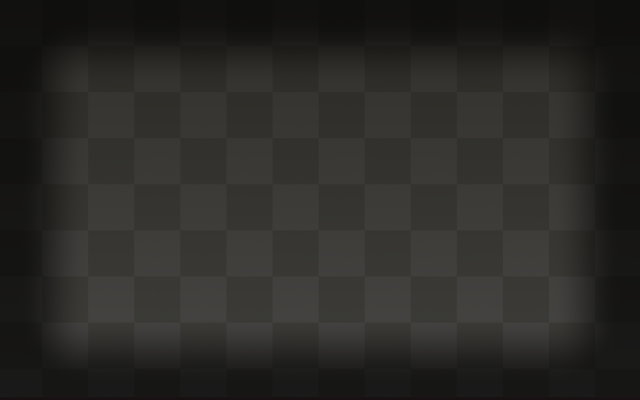
Write a Shadertoy shader that draws this pattern.

```glsl
// Dim charcoal checkerboard with a vertical gradient and a soft rounded vignette.

// Lengths are fractions of the canvas height.
const float CELL = 0.1152;              // side of one square
const float COLUMN_SHIFT = 0.0035;      // grid offset left of centre
const vec3 TOP_COLOR = vec3(0.188, 0.184, 0.167);
const vec3 BOTTOM_COLOR = vec3(0.282, 0.279, 0.272);
const vec3 DARK_TINT = vec3(0.875, 0.875, 0.855);
const vec2 FRAME_CENTER = vec2(0.0, 0.498);
const float FRAME_MARGIN = 0.05;        // left and right inset
const float FRAME_HALF_HEIGHT = 0.456;
const float FRAME_RADIUS = 0.17;
const float FRAME_FADE = 0.17;          // width of the shadow ramp
const float SHADOW_LEVEL = 0.36;        // brightness outside the frame
const vec3 STRIP_COLOR = vec3(0.095, 0.065, 0.08);
const float STRIP_HEIGHT = 0.007;
const float GRAIN = 0.006;
const float GRAIN_DENSITY = 320.0;

float hash(vec2 p) {
    vec3 q = fract(vec3(p.xyx) * 0.1031);
    q += dot(q, q.yzx + 33.33);
    return fract((q.x + q.y) * q.z);
}

float roundedBox(vec2 p, vec2 halfSize, float radius) {
    vec2 q = abs(p) - halfSize + radius;
    return length(max(q, 0.0)) + min(max(q.x, q.y), 0.0) - radius;
}

// Antialiased square waves: +1 on even cells, -1 on odd cells.
vec2 squareWave(vec2 q, float blur) {
    vec2 ramp = abs(mod(q - 0.5, 2.0) - 1.0) - 0.5;
    return clamp(2.0 * ramp / blur, -1.0, 1.0);
}

void mainImage(out vec4 fragColor, in vec2 fragCoord) {
    float pixel = 1.0 / iResolution.y;
    float aspect = iResolution.x * pixel;
    vec2 p = vec2(fragCoord.x * pixel - 0.5 * aspect, fragCoord.y * pixel);

    // Checkerboard, with rows counted down from the top edge
    vec2 grid = vec2(p.x + COLUMN_SHIFT, 1.0 - p.y) / CELL;
    vec2 wave = squareWave(grid, pixel / CELL);
    float dark = 0.5 + 0.5 * wave.x * wave.y;
    vec3 color = mix(BOTTOM_COLOR, TOP_COLOR, p.y);
    color *= mix(vec3(1.0), DARK_TINT, dark);

    // Fine surface grain
    color *= 1.0 + GRAIN * (hash(floor(p * GRAIN_DENSITY)) - 0.5);

    // Shadow fading inward from a rounded frame
    vec2 halfSize = vec2(0.5 * aspect - FRAME_MARGIN, FRAME_HALF_HEIGHT);
    float inset = -roundedBox(p - FRAME_CENTER, halfSize, FRAME_RADIUS);
    color *= mix(SHADOW_LEVEL, 1.0, smoothstep(0.0, FRAME_FADE, inset));

    // Thin strip along the bottom edge
    float strip = clamp((STRIP_HEIGHT - p.y) / pixel + 0.5, 0.0, 1.0);
    color = mix(color, STRIP_COLOR, strip);

    fragColor = vec4(color, 1.0);
}
```
